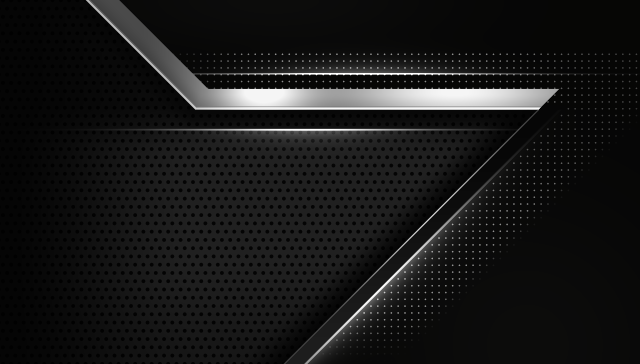
A WebGL 2 fragment shader for this background:

```glsl
#version 300 es
precision highp float;

uniform vec2 u_resolution;
out vec4 outColor;

const vec3 INK = vec3(0.022, 0.022, 0.020);
const vec3 MESH = vec3(0.125);
const vec3 SILVER = vec3(0.97);
const float DIAG = 0.7071;

float bell(float x, float center, float width) {
    float t = (x - center) / width;
    return exp(-t * t);
}

// Antialiased coverage of a signed distance
float fill(float d, float pixel) {
    return clamp(0.5 - d / pixel, 0.0, 1.0);
}

float stroke(float d, float halfWidth, float pixel) {
    return fill(abs(d) - halfWidth, pixel);
}

// One-sided glow, fading as d grows above zero
float falloff(float d, float reach) {
    return step(0.0, d) * exp(-d / reach);
}

// Area below a bent edge: a level run joined to a 45 degree arm
float bentEdge(vec2 p, float level, float armSum) {
    return min(p.y - level, (p.x + p.y - armSum) * DIAG);
}

float staggeredHoles(vec2 p, float pitch, float radius, float pixel) {
    vec2 q = (p - vec2(0.621, 0.636)) / pitch;
    float row = floor(q.y + 0.5);
    q.x += 0.5 * mod(row, 2.0);
    vec2 cell = fract(q + 0.5) - 0.5;
    return fill(length(cell) * pitch - radius, pixel);
}

vec3 meshPanel(vec2 p, float edge, float diagonal, float pixel) {
    float light = smoothstep(0.0, 0.55, p.x) * mix(0.65, 1.0, smoothstep(0.0, 0.3, p.y));
    light *= 1.0 - 0.72 * smoothstep(0.56, 0.72, p.y);
    light *= smoothstep(-0.01, 0.10, -diagonal);
    light *= mix(0.35, 1.0, smoothstep(0.0, 0.07, -edge));
    vec3 base = mix(vec3(0.018), MESH, light);
    float holes = staggeredHoles(p, 0.0227, 0.0052, pixel);
    return mix(base, base * 0.12, holes);
}

// Small light dots in a level strip and along the diagonal
float lightDots(vec2 p, float pixel) {
    const float pitch = 0.0187;
    vec2 cell = floor(p / pitch);
    vec2 c = (cell + 0.5) * pitch;
    float across = c.x - c.y;
    float strip = smoothstep(0.40, 0.75, c.x) * step(0.715, c.y) * step(c.y, 0.858);
    strip *= mix(0.55, 0.25, smoothstep(1.2, 1.75, c.x));
    float slope = step(0.85, across) * smoothstep(1.10, 1.02, across) * step(c.y, 0.715);
    slope *= smoothstep(0.0, 0.14, c.y) * mix(0.55, 0.25, smoothstep(0.35, 0.7, c.y));
    return fill(length(p - c) - 0.0021, pixel) * max(strip, slope);
}

vec3 metal(vec2 p, float outer) {
    float tone = 0.28 + 0.09 * smoothstep(0.38, 0.56, p.x);
    tone += 0.62 * bell(p.x, 0.72, 0.13) + 0.57 * bell(p.x, 1.25, 0.31);
    tone *= mix(0.88, 1.03, smoothstep(0.0, 0.045, outer));
    return vec3(min(tone, 0.96));
}

// Bright thread of light with a soft glow on one side
vec3 flare(vec2 p, float y, float center, float width, float side, float pixel) {
    float along = bell(p.x, center, width);
    float line = stroke(p.y - y, 0.0022, pixel) * along;
    float glow = falloff((p.y - y) * side, 0.021) * along * along;
    return SILVER * (line + 0.36 * glow);
}

void main() {
    vec2 p = gl_FragCoord.xy / u_resolution.y;
    float pixel = 1.0 / u_resolution.y;
    float outer = bentEdge(p, 0.6986, 1.235);
    float inner = bentEdge(p, 0.7557, 1.3276);
    float innerDiag = (p.x - p.y - 0.781) * DIAG;
    float outerDiag = (p.x - p.y - 0.840) * DIAG;
    float lower = fill(p.y - 0.6986, pixel);

    // Dark backdrop with faint broad light
    vec3 color = INK + 0.025 * bell(p.x, 0.75, 0.45) * smoothstep(0.78, 1.0, p.y);
    color += 0.025 * bell(p.x, 1.45, 0.4) * bell(p.y, 0.05, 0.4);

    // Glow beyond the diagonal, then its light dots
    float shine = bell(p.y, 0.20, 0.24);
    color += 0.42 * falloff(outerDiag, 0.027) * shine * lower;
    color += SILVER * lightDots(p, pixel);
    color += flare(p, 0.797, 1.0, 0.36, 1.0, pixel);

    // Perforated panel and lower flare
    vec3 panel = meshPanel(p, outer, innerDiag, pixel);
    panel += flare(p, 0.6438, 0.84, 0.32, -1.0, pixel);
    color = mix(color, panel, fill(max(outer, innerDiag), pixel));

    // Diagonal rail with two lit edges
    float rail = fill(max(-innerDiag, outerDiag), pixel) * lower;
    color = mix(color, vec3(mix(0.115, 0.025, smoothstep(0.0, 0.65, p.y))), rail);
    float thinLight = 0.2 + 0.72 * bell(p.y, 0.40, 0.18);
    color = mix(color, SILVER, stroke(innerDiag, 0.0016, pixel) * thinLight * lower);
    color = mix(color, SILVER, stroke(outerDiag, 0.0030, pixel) * shine * lower);

    // Bent metal band with a bright lower bevel
    float band = fill(max(max(-outer, inner), innerDiag), pixel);
    color = mix(color, metal(p, outer), band);
    color = mix(color, vec3(0.45), stroke(outer - 0.008, 0.0011, pixel) * band * 0.7);
    float bevel = mix(0.75, 1.0, smoothstep(0.45, 0.7, p.x));
    color = mix(color, SILVER * bevel, stroke(outer - 0.003, 0.0030, pixel) * band);

    outColor = vec4(clamp(color, 0.0, 1.0), 1.0);
}
```
